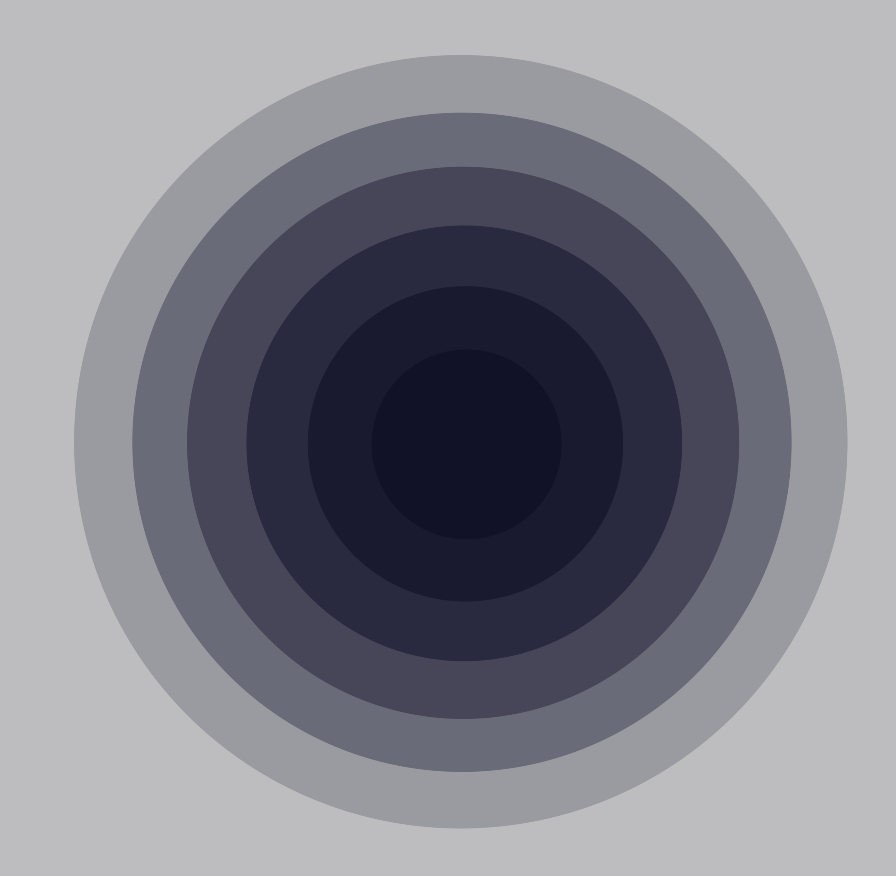
Give the GLSL for this background, as a Shadertoy shader.

```glsl
// Six nested dark navy discs, drifting slightly off centre, on a flat pale grey ground.

// Lengths are in canvas heights, measured from the canvas centre.
const int DISC_COUNT = 6;
const vec2 OUTER_CENTER = vec2(0.0146, -0.0043);
const vec2 INNER_CENTER = vec2(0.0213, -0.0073);
const float EDGE_PIXELS = 1.0;

const float DISC_RADII[DISC_COUNT] = float[](
    0.4415, 0.3763, 0.3152, 0.2487, 0.1800, 0.1084);

const vec3 GROUND_COLOR = vec3(0.743, 0.743, 0.751);
const vec3 DISC_COLORS[DISC_COUNT] = vec3[](
    vec3(0.604, 0.608, 0.628),
    vec3(0.412, 0.419, 0.470),
    vec3(0.274, 0.274, 0.346),
    vec3(0.161, 0.161, 0.247),
    vec3(0.098, 0.098, 0.188),
    vec3(0.067, 0.067, 0.157));

float discDistance(vec2 point, vec2 center, float radius) {
    return length(point - center) - radius;
}

void mainImage(out vec4 fragColor, in vec2 fragCoord) {
    vec2 point = (fragCoord - 0.5 * iResolution.xy) / iResolution.y;
    float halfEdge = 0.5 * EDGE_PIXELS / iResolution.y;
    vec3 color = GROUND_COLOR;

    // Paint the discs from the largest to the smallest
    for (int i = 0; i < DISC_COUNT; i++) {
        float depth = float(i) / float(DISC_COUNT - 1);
        vec2 center = mix(OUTER_CENTER, INNER_CENTER, depth);
        float dist = discDistance(point, center, DISC_RADII[i]);
        float coverage = 1.0 - smoothstep(-halfEdge, halfEdge, dist);
        color = mix(color, DISC_COLORS[i], coverage);
    }

    fragColor = vec4(color, 1.0);
}
```
